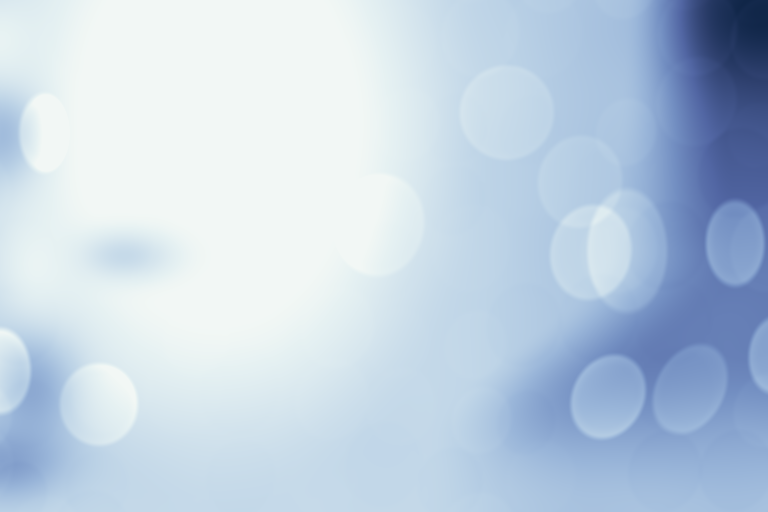
Write a WebGL 1 fragment shader that draws this background.

```glsl
precision highp float;
// Soft blue bokeh: a white glow at upper left fading to indigo shade at right.

#define EDGE_SOFT 0.006
#define RIM_GAIN 0.18
#define SCATTER_CELL 0.14
#define SCATTER_GAIN 0.11
#define MOTTLE_SCALE 4.5
#define MOTTLE_GAIN 0.12

uniform vec2 u_resolution;

// Palette, ordered by green, which also serves as the tone scale
const vec3 NAVY   = vec3(0.03, 0.12, 0.24);
const vec3 SHADE  = vec3(0.18, 0.25, 0.43);
const vec3 INDIGO = vec3(0.32, 0.40, 0.64);
const vec3 BLUE   = vec3(0.45, 0.56, 0.76);
const vec3 SKY    = vec3(0.60, 0.71, 0.85);
const vec3 PALE   = vec3(0.73, 0.82, 0.90);
const vec3 MIST   = vec3(0.90, 0.945, 0.95);
const vec3 WHITE  = vec3(0.95, 0.97, 0.96);

vec2 hash2(vec2 p) {
  vec2 q = vec2(dot(p, vec2(127.1, 311.7)), dot(p, vec2(269.5, 183.3)));
  return fract(sin(q) * 43758.5);
}

float corner(vec2 cell, vec2 f, vec2 o) {
  return dot(hash2(cell + o) * 2.0 - 1.0, f - o);
}

float gradientNoise(vec2 p) {
  vec2 i = floor(p), f = fract(p);
  vec2 u = f * f * f * (f * (f * 6.0 - 15.0) + 10.0);
  vec2 e = vec2(1.0, 0.0);
  return mix(mix(corner(i, f, e.yy), corner(i, f, e.xy), u.x),
             mix(corner(i, f, e.yx), corner(i, f, e.xx), u.x), u.y);
}

float glow(vec2 p, vec2 center, vec2 radius) {
  vec2 d = (p - center) / radius;
  return exp(-dot(d, d));
}

// Tilted lens disc with a faint brighter rim
float disc(vec2 p, vec2 center, vec2 radius, float tilt) {
  vec2 d = p - center;
  float c = cos(tilt), s = sin(tilt);
  vec2 q = vec2(c * d.x - s * d.y, s * d.x + c * d.y);
  float dist = (length(q / radius) - 1.0) * min(radius.x, radius.y);
  float fill = 1.0 - smoothstep(-EDGE_SOFT, EDGE_SOFT, dist);
  return fill * (1.0 + RIM_GAIN * smoothstep(-0.02, 0.0, dist));
}

// Overlapping faint discs on a jittered grid
float scatter(vec2 p) {
  vec2 cell = floor(p / SCATTER_CELL);
  float sum = 0.0;
  for (int j = -1; j <= 1; j++) {
    for (int i = -1; i <= 1; i++) {
      vec2 id = cell + vec2(float(i), float(j));
      vec2 h = hash2(id);
      vec2 size = vec2(0.075, 0.085) * (0.75 + 0.3 * h.y);
      sum += (h.x - 0.45) * disc(p, (id + 0.25 + 0.5 * h) * SCATTER_CELL, size, 0.3);
    }
  }
  return sum;
}

// Broad light and shade
float backdrop(vec2 p) {
  float tone = mix(0.85, 0.76, smoothstep(0.8, 1.25, p.x));
  float reach = length((p - vec2(0.42, 0.75)) / vec2(0.42, 0.58));
  tone = mix(tone, 0.972, 1.0 - smoothstep(0.6, 1.3, reach));

  // Blue hollows and white patches along the left
  tone = mix(tone, 0.70, 0.85 * glow(p, vec2(0.0, 0.74), vec2(0.07, 0.09)));
  tone = mix(tone, 0.80, 0.70 * glow(p, vec2(0.24, 0.50), vec2(0.09, 0.045)));
  tone = mix(tone, 0.64, 0.85 * glow(p, vec2(0.06, 0.24), vec2(0.08, 0.10)));
  tone = mix(tone, 0.58, 0.80 * glow(p, vec2(0.0, 0.10), vec2(0.12, 0.07)));
  tone = mix(tone, 0.95, glow(p, vec2(0.0, 0.92), vec2(0.09, 0.09)));
  tone = mix(tone, 0.96, 0.9 * glow(p, vec2(0.07, 0.48), vec2(0.08, 0.11)));

  // Shade whose border leans left toward the bottom
  float border = 1.315 - 0.32 * (1.0 - smoothstep(0.14, 0.52, p.y));
  float width = mix(0.17, 0.09, p.y);
  float depth = mix(0.76, 0.50, smoothstep(0.0, 0.32, p.y));
  depth = mix(depth, 0.31, smoothstep(0.3, 0.9, p.y));
  tone = mix(tone, depth, smoothstep(-width, width, p.x - border));
  return mix(tone, 0.12, glow(p, vec2(1.5, 0.98), vec2(0.15, 0.13)));
}

vec3 blend(vec3 color, vec3 low, vec3 high, float tone) {
  return mix(color, high, clamp((tone - low.g) / (high.g - low.g), 0.0, 1.0));
}

vec3 palette(float tone) {
  vec3 c = blend(NAVY, NAVY, SHADE, tone);
  c = blend(c, SHADE, INDIGO, tone);
  c = blend(c, INDIGO, BLUE, tone);
  c = blend(c, BLUE, SKY, tone);
  c = blend(c, SKY, PALE, tone);
  c = blend(c, PALE, MIST, tone);
  return blend(c, MIST, WHITE, tone);
}

void main() {
  vec2 p = gl_FragCoord.xy / u_resolution * vec2(1.5, 1.0);
  float tone = backdrop(p);
  float room = min(0.98 - tone, 0.3);
  tone += room * (MOTTLE_GAIN * gradientNoise(p * MOTTLE_SCALE) + SCATTER_GAIN * scatter(p));

  // Prominent discs
  tone += 0.15 * disc(p, vec2(1.436, 0.525), vec2(0.057, 0.083), 0.0);
  tone += 0.13 * disc(p, vec2(1.188, 0.225), vec2(0.069, 0.085), 0.5);
  tone += 0.08 * disc(p, vec2(1.348, 0.24), vec2(0.066, 0.092), 0.5);
  tone += 0.14 * disc(p, vec2(1.515, 0.307), vec2(0.052, 0.075), 0.1);
  tone += 0.06 * disc(p, vec2(1.154, 0.507), vec2(0.079, 0.093), 0.2);
  tone += 0.06 * disc(p, vec2(1.225, 0.51), vec2(0.078, 0.12), 0.0);
  tone += 0.03 * disc(p, vec2(1.133, 0.645), vec2(0.082, 0.09), 0.2);
  tone += 0.035 * disc(p, vec2(0.99, 0.78), vec2(0.092, 0.092), 0.0);
  tone += 0.025 * disc(p, vec2(0.742, 0.56), vec2(0.086, 0.1), 0.2);
  tone += 0.07 * disc(p, vec2(0.085, 0.74), vec2(0.047, 0.075), 0.0);
  tone += 0.06 * disc(p, vec2(0.193, 0.21), vec2(0.076, 0.08), 0.0);
  tone += 0.12 * disc(p, vec2(0.0, 0.275), vec2(0.06, 0.083), 0.0);

  gl_FragColor = vec4(palette(min(tone, 0.97)), 1.0);
}
```
